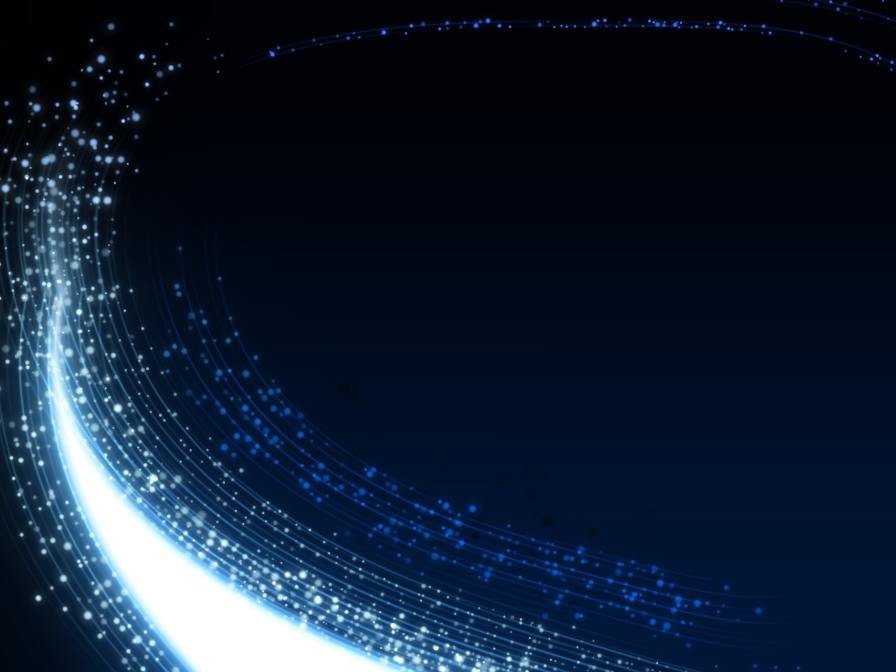
This background is drawn by a Shadertoy shader. Its source:

```glsl
// A glowing fibre-optic vortex on a navy gradient: a white-hot core sweeps down
// the left, wrapped in beaded strands. Flow coordinates (angle, lane) follow one
// rounded curve; jittered cells in that space hold the round beads of light.

const vec2 CENTRE = vec2(0.903, 0.566);
const vec3 ICE = vec3(0.72, 0.91, 0.98);
const vec3 TEAL = vec3(0.15, 0.38, 0.54);
const vec3 AZURE = vec3(0.04, 0.27, 0.70);

// path: lane origin, early widening, steady widening along the angle.
// lanes and span: fade-in and fade-out limits across and along the flow.
struct Stream {
    vec3 path;
    vec4 lanes;
    vec4 span;
    vec2 cell;
    float size;
    float density;
    float seed;
};

vec3 hash3(vec2 p) {
    vec3 q = fract(vec3(p.xyx) * vec3(0.1031, 0.1030, 0.0973));
    q += dot(q, q.yxz + 33.33);
    return fract((q.xxy + q.yzz) * q.zyx);
}

float band(float x, vec4 e) {
    return smoothstep(e.x, e.y, x) * (1.0 - smoothstep(e.z, e.w, x));
}

vec3 screen(vec3 base, vec3 light) {
    return 1.0 - (1.0 - min(base, 1.0)) * (1.0 - min(light, 1.0));
}

// Radius of the reference curve; angle 0 points left and grows downwards.
float curveRadius(float angle) {
    float c = cos(angle), s = sin(angle);
    vec4 sides = max(vec4(c / 0.747, -c / 0.573, (s + 0.3 * c) / 0.53, -s / 0.40), 0.0);
    return pow(dot(sides * sides, sides), -1.0 / 3.0);
}

float pathOrigin(float angle, vec3 path) {
    float t = max(angle, 0.0);
    return path.x + path.y * (1.0 - exp(-4.0 * t)) + path.z * t;
}

vec2 flowPoint(vec2 flow, vec3 path) {
    float radius = curveRadius(flow.x) * (pathOrigin(flow.x, path) + flow.y);
    return CENTRE - radius * vec2(cos(flow.x), sin(flow.x));
}

float rowLane(float row, Stream s) {
    return (row + 0.5 + 0.6 * (hash3(vec2(row + 50.0, s.seed)).x - 0.5)) * s.cell.y;
}

// Round beads: each cell may hold one, measured in canvas space.
float beads(vec2 p, vec2 flow, Stream s) {
    flow.y -= pathOrigin(flow.x, s.path);
    vec2 base = floor(flow / s.cell);
    float light = 0.0;
    for (int j = -1; j <= 1; j++)
    for (int i = -1; i <= 1; i++) {
        vec2 id = base + vec2(i, j);
        vec3 h = hash3(id + 200.0 + s.seed * 17.0);
        vec2 bead = vec2((id.x + 0.1 + 0.8 * h.x) * s.cell.x, rowLane(id.y, s));
        bead.y += (h.z - 0.5) * 0.35 * s.cell.y;
        float chance = s.density * band(bead.x, s.span) * band(bead.y, s.lanes);
        if (h.y >= chance) continue;
        float r = s.size * mix(0.35, 1.0, h.z * h.z);
        float d = distance(p, flowPoint(bead, s.path));
        float disc = 1.0 - smoothstep(0.3 * r, r + 0.7 / iResolution.y, d);
        float halo = 0.18 * exp(-d * d / (3.0 * r * r));
        light += (disc + halo) * mix(0.3, 1.0, fract(h.x * 7.0));
    }
    return light;
}

// Hair-thin strands on which the beads are threaded.
float strands(vec2 flow, Stream s) {
    float lane = flow.y - pathOrigin(flow.x, s.path);
    float row = floor(lane / s.cell.y);
    float centre = rowLane(row, s);
    float width = max(0.0016, 0.7 / iResolution.y);
    float d = (lane - centre) * curveRadius(flow.x) * 0.85 / width;
    float pulse = 0.55 + 0.45 * sin(flow.x * 5.0 + row * 2.4);
    return exp(-d * d) * pulse * band(flow.x, s.span) * band(centre, s.lanes);
}

void mainImage(out vec4 fragColor, in vec2 fragCoord) {
    vec2 p = fragCoord / iResolution.y;
    vec2 q = p - CENTRE;
    float angle = atan(-q.y, -q.x);
    vec2 flow = vec2(angle, length(q) / curveRadius(angle));

    Stream inner = Stream(vec3(1, 0.11, 0), vec4(-0.02, 0.05, 0.11, 0.20), vec4(-0.66, -0.05, 1.3, 1.9), vec2(0.027, 0.021), 0.0085, 0.80, 1.0);
    Stream fine = Stream(vec3(1, 0, 0), vec4(-0.05, 0.02, 0.20, 0.27), vec4(-0.75, 0.1, 1.7, 2.2), vec2(0.017, 0.018), 0.0040, 0.42, 2.0);
    Stream outer = Stream(vec3(1.11, 0, 0.52), vec4(-0.01, 0.0, 0.05, 0.22), vec4(-0.62, 0.05, 0.9, 1.3), vec2(0.025, 0.021), 0.0080, 0.72, 3.0);
    Stream blue = Stream(vec3(1, 0, -0.02), vec4(-0.26, -0.19, -0.13, 0.0), vec4(-0.25, 0.30, 1.7, 2.15), vec2(0.027, 0.022), 0.0070, 0.50, 4.0);
    Stream arc = Stream(vec3(1, 0, 0), vec4(-0.06, -0.02, 0.01, 0.04), vec4(-2.75, -2.4, -0.75, -0.45), vec2(0.030, 0.035), 0.0042, 0.60, 5.0);
    Stream corner = Stream(vec3(1, 0, 0), vec4(0.05, 0.08, 0.25, 0.30), vec4(-2.7, -2.5, -2.25, -1.95), vec2(0.035, 0.04), 0.0035, 0.50, 6.0);
    Stream shade = Stream(vec3(1, 0, 0), vec4(-0.52, -0.36, -0.25, -0.15), vec4(0.1, 0.6, 1.7, 2.2), vec2(0.075, 0.055), 0.012, 0.35, 7.0);

    // Navy backdrop with faint dark motes
    vec3 col = mix(vec3(0.0, 0.006, 0.025), vec3(0.002, 0.085, 0.215), 1.0 - smoothstep(-0.02, 0.98, p.y));
    col *= mix(0.3, 1.0, smoothstep(0.0, 0.35, p.x));
    col *= 1.0 - 0.4 * min(beads(p, flow, shade), 1.0);

    // Core and its glow, bounded by two diverging edges
    float edgeIn = pathOrigin(angle, vec3(1.11, 0.15, 0.0));
    float edgeOut = pathOrigin(angle, vec3(1.11, 0.0, 0.52));
    float gap = max(edgeIn - flow.y, flow.y - edgeOut);
    float swept = smoothstep(-0.35, 0.25, angle) * (1.0 - smoothstep(1.1, 2.1, angle));
    float core = (1.0 - smoothstep(-0.02, 0.022, gap)) * smoothstep(-0.10, 0.05, angle);
    col += TEAL * 0.95 * exp(-max(gap, 0.0) * 11.0) * swept;
    col += ICE * 0.5 * exp(-max(gap, 0.0) * 38.0) * swept;

    // Deep blue sliver beside the core
    float sliver = (edgeIn - flow.y - 0.045) / 0.014;
    col = mix(col, vec3(0.01, 0.10, 0.25), 0.7 * exp(-sliver * sliver) * smoothstep(0.55, 0.8, angle) * swept);

    // Strands
    float lit = smoothstep(-0.45, 0.15, angle);
    col += vec3(0.25, 0.50, 0.62) * lit * (0.45 * strands(flow, inner) + 0.5 * strands(flow, fine) + 0.55 * strands(flow, outer));
    col += AZURE * (0.4 * strands(flow, blue) + 0.3 * strands(flow, arc) + 0.3 * strands(flow, corner));

    // Beads, icy near the core and azure further out
    vec3 hot = mix(vec3(0.55, 0.74, 1.0), ICE, smoothstep(-0.4, 0.1, angle));
    col = screen(col, hot * (0.9 * beads(p, flow, inner) + 0.65 * beads(p, flow, fine) + 0.85 * beads(p, flow, outer)));
    vec3 cool = mix(vec3(0.10, 0.36, 0.55), AZURE, smoothstep(0.1, 0.5, angle));
    col = screen(col, cool * 0.9 * beads(p, flow, blue));
    col = screen(col, vec3(0.25, 0.45, 1.0) * (beads(p, flow, arc) + 0.8 * beads(p, flow, corner)));

    col = mix(col, vec3(1.0), core);
    fragColor = vec4(clamp(col, 0.0, 1.0), 1.0);
}
```
